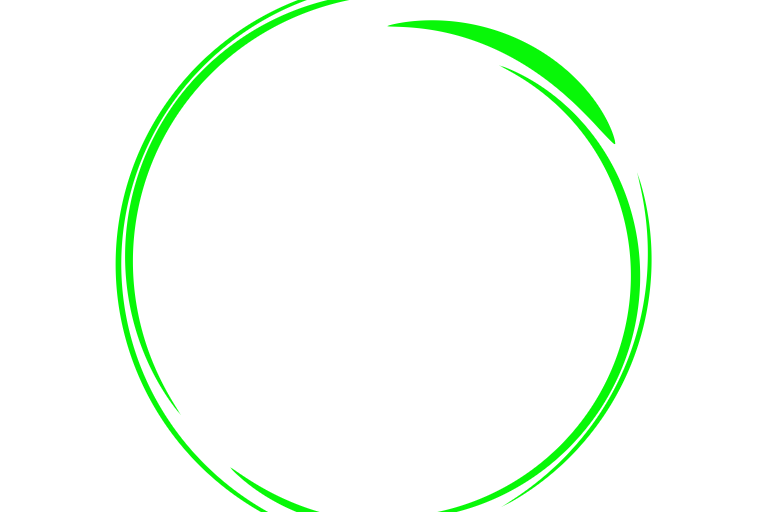
This background is drawn by a Shadertoy shader. Its source:

```glsl
// A loose ring of green brush strokes on white.
// Each stroke is a polar arc: its radius is a quadratic in the angle,
// and its width swells in the middle and tapers to sharp tips.

const vec3 PAPER = vec3(1.0);
const vec3 INK = vec3(0.03, 0.97, 0.03);
const float CENTER_Y = 0.488;   // in canvas heights
const float TAPER = 0.7;        // lower values give blunter tips
const int STROKE_COUNT = 6;

struct Stroke {
    vec2 span;     // start and end angle, degrees counterclockwise
    vec3 radius;   // at start, middle and end, in canvas heights
    float halfWidth;
    float lean;    // positive shifts the weight toward the start
};

const Stroke STROKES[STROKE_COUNT] = Stroke[STROKE_COUNT](
    // left side: outer, then inner
    Stroke(vec2(80.0, 270.0), vec3(0.5545, 0.5184, 0.5596), 0.0055, -0.1),
    Stroke(vec2(85.0, 217.0), vec3(0.5264, 0.5029, 0.4965), 0.0088, 0.0),
    // heavy crescent, upper right
    Stroke(vec2(27.0, 89.3), vec3(0.5066, 0.4902, 0.4609), 0.0191, 0.4),
    // right side: inner, then outer
    Stroke(vec2(-95.0, 59.7), vec3(0.4986, 0.4979, 0.4453), 0.0090, -0.2),
    Stroke(vec2(-64.5, 19.6), vec3(0.5303, 0.5176, 0.5244), 0.0048, 0.0),
    // short stroke, lower left
    Stroke(vec2(233.1, 280.0), vec3(0.5008, 0.5117, 0.5137), 0.0075, 0.0)
);

// Quadratic through three values at t = 0, 0.5 and 1
float quadratic(vec3 v, float t) {
    return v.x * (1.0 - t) * (1.0 - 2.0 * t)
         + v.y * 4.0 * t * (1.0 - t)
         + v.z * t * (2.0 * t - 1.0);
}

// Antialiased coverage of one stroke at polar position (angle, radius)
float strokeCoverage(Stroke s, float angle, float radius, float pixel) {
    float t = mod(angle - s.span.x, 360.0) / (s.span.y - s.span.x);
    if (t > 1.0) return 0.0;
    float swell = pow(max(4.0 * t * (1.0 - t), 0.0), TAPER);
    float halfWidth = s.halfWidth * swell * (1.0 + s.lean * (1.0 - 2.0 * t));
    float inside = halfWidth - abs(radius - quadratic(s.radius, t));
    // Fade where the stroke is thinner than one pixel
    return clamp(inside / pixel + 0.5, 0.0, 1.0)
         * min(1.0, 2.0 * halfWidth / pixel);
}

void mainImage(out vec4 fragColor, in vec2 fragCoord) {
    float pixel = 1.0 / iResolution.y;
    vec2 center = vec2(0.5 * iResolution.x * pixel, CENTER_Y);
    vec2 p = fragCoord * pixel - center;

    float radius = length(p);
    float angle = radius > 0.0 ? degrees(atan(p.y, p.x)) : 0.0;

    float ink = 0.0;
    for (int i = 0; i < STROKE_COUNT; i++) {
        ink = max(ink, strokeCoverage(STROKES[i], angle, radius, pixel));
    }
    fragColor = vec4(mix(PAPER, INK, ink), 1.0);
}
```
